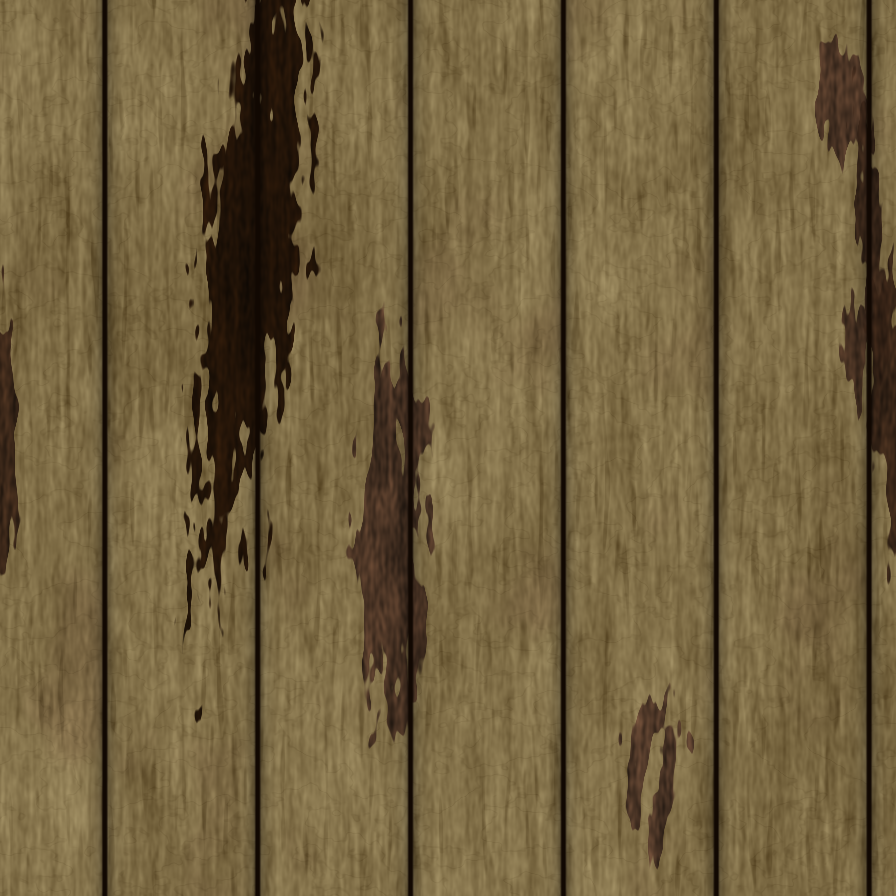
A Shadertoy shader for this texture:

```glsl
const float PLANK_WIDTH = 0.1706;
const float FIRST_SEAM = 0.117;
const float PLANK_COUNT = 6.0;
const int PATCH_COUNT = 7;

const vec3 WOOD_DARK = vec3(0.33, 0.26, 0.13);
const vec3 WOOD_LIGHT = vec3(0.62, 0.55, 0.38);
const vec3 WOOD_WARM = vec3(0.47, 0.37, 0.25);
const vec3 BARE_BROWN = vec3(0.29, 0.20, 0.145);
const vec3 ROT_BLACK = vec3(0.11, 0.055, 0.015);
const vec3 SEAM_COLOR = vec3(0.065, 0.03, 0.008);

// Worn patches: centre and half size
const vec4 PATCHES[PATCH_COUNT] = vec4[PATCH_COUNT](
    vec4(0.283, 0.740, 0.049, 0.330),
    vec4(0.439, 0.400, 0.036, 0.190),
    vec4(0.940, 0.885, 0.024, 0.060),
    vec4(0.973, 0.720, 0.013, 0.140),
    vec4(0.955, 0.610, 0.012, 0.065),
    vec4(0.996, 0.530, 0.020, 0.150),
    vec4(0.727, 0.140, 0.031, 0.072));

// Lean, darkness, hollowness
const vec3 TRAITS[PATCH_COUNT] = vec3[PATCH_COUNT](
    vec3(0.12, 1.0, 0.0),
    vec3(0.01, 0.12, 0.0),
    vec3(-0.05, 0.1, 0.2),
    vec3(-0.08, 0.4, 0.0),
    vec3(0.0, 0.2, 0.1),
    vec3(-0.07, 0.5, 0.0),
    vec3(0.05, 0.0, 0.75));

vec2 hash2(vec2 p) {
    vec3 q = fract(p.xyx * vec3(0.1031, 0.1030, 0.0973));
    q += dot(q, q.yzx + 33.33);
    return fract((q.xx + q.yz) * q.zy);
}

float cornerSlope(vec2 cell, vec2 offset) {
    return dot(hash2(cell) * 2.0 - 1.0, offset);
}

float gradientNoise(vec2 p) {
    vec2 i = floor(p), f = fract(p);
    vec2 w = f * f * f * (f * (f * 6.0 - 15.0) + 10.0);
    vec2 e = vec2(1.0, 0.0);
    float low = mix(cornerSlope(i, f), cornerSlope(i + e, f - e), w.x);
    float high = mix(cornerSlope(i + e.yx, f - e.yx), cornerSlope(i + 1.0, f - 1.0), w.x);
    return mix(low, high, w.y) * 1.5;
}

float fbm(vec2 p) {
    float sum = 0.0, gain = 0.6;
    for (int k = 0; k < 4; k++) {
        sum += gain * gradientNoise(p);
        p = p * 2.03 + 17.3;
        gain *= 0.55;
    }
    return sum;
}

// Long fibres and short strokes along the board
float woodFibre(vec2 p) {
    return 0.5 * gradientNoise(p * vec2(75.0, 5.0))
         + 0.6 * gradientNoise(p * vec2(150.0, 17.0))
         + 0.5 * gradientNoise(p * vec2(240.0, 75.0));
}

// Thin irregular creases
float creases(vec2 p) {
    float ridge = abs(fbm(p * vec2(14.0, 20.0)));
    return 1.0 - smoothstep(0.0, 0.05, ridge);
}

vec3 woodColor(vec2 p, float fibre, float plankTone) {
    float stain = fbm(p * vec2(7.0, 4.0));
    float strokes = smoothstep(0.22, 0.55, gradientNoise(p * vec2(125.0, 12.0)));
    float tone = 0.6 + 0.38 * fibre + 0.3 * stain + 0.1 * (plankTone - 0.5);
    tone += 0.14 * fbm(p * vec2(45.0, 38.0));
    tone -= 0.22 * strokes + 0.10 * creases(p);
    vec3 color = mix(WOOD_DARK, WOOD_LIGHT, clamp(tone, -0.2, 1.15));
    float warmth = smoothstep(0.05, 0.5, fbm(p * vec2(5.0, 4.0) + 31.0));
    return mix(color, WOOD_WARM * (0.65 + 0.5 * tone), 0.4 * warmth);
}

// Coverage of one ragged patch, wrapping sideways
float patchMask(vec2 p, vec4 shape, vec3 trait, float ragged) {
    vec2 d = p - shape.xy;
    d.x = fract(d.x - trait.x * d.y + 0.5) - 0.5;
    float radius = length(d / shape.zw);
    float field = 1.0 - radius + ragged;
    float rim = 0.3 - abs(radius - 0.75) + ragged;
    return smoothstep(-0.05, 0.05, mix(field, rim, trait.z));
}

vec3 addSeam(vec3 color, float dist) {
    color *= 1.0 - 0.5 * exp(-dist / 0.006);
    return mix(SEAM_COLOR, color, smoothstep(0.0012, 0.0042, dist));
}

void mainImage(out vec4 fragColor, in vec2 fragCoord) {
    vec2 p = fragCoord / iResolution.xy;
    float across = (p.x - FIRST_SEAM) / PLANK_WIDTH;
    vec2 seed = hash2(vec2(mod(floor(across), PLANK_COUNT) + 3.0, 7.0));

    // Boards
    vec2 grainPos = p + floor(seed * 20.0) + 1.0;
    float fibre = woodFibre(grainPos);
    vec3 color = woodColor(grainPos, fibre, seed.x);

    // Wear
    float ragged = 0.75 * gradientNoise(p * vec2(55.0, 12.0) + 9.0)
                 + 0.55 * gradientNoise(p * vec2(130.0, 32.0) + 5.0);
    for (int k = 0; k < PATCH_COUNT; k++) {
        vec3 trait = TRAITS[k];
        vec3 bare = mix(BARE_BROWN, ROT_BLACK, trait.y) * (1.0 + 0.7 * fibre);
        color = mix(color, bare, 0.95 * patchMask(p, PATCHES[k], trait, ragged));
    }

    // Gaps between boards
    float seamDist = abs(fract(across + 0.5) - 0.5) * PLANK_WIDTH;
    fragColor = vec4(addSeam(color, seamDist), 1.0);
}
```
